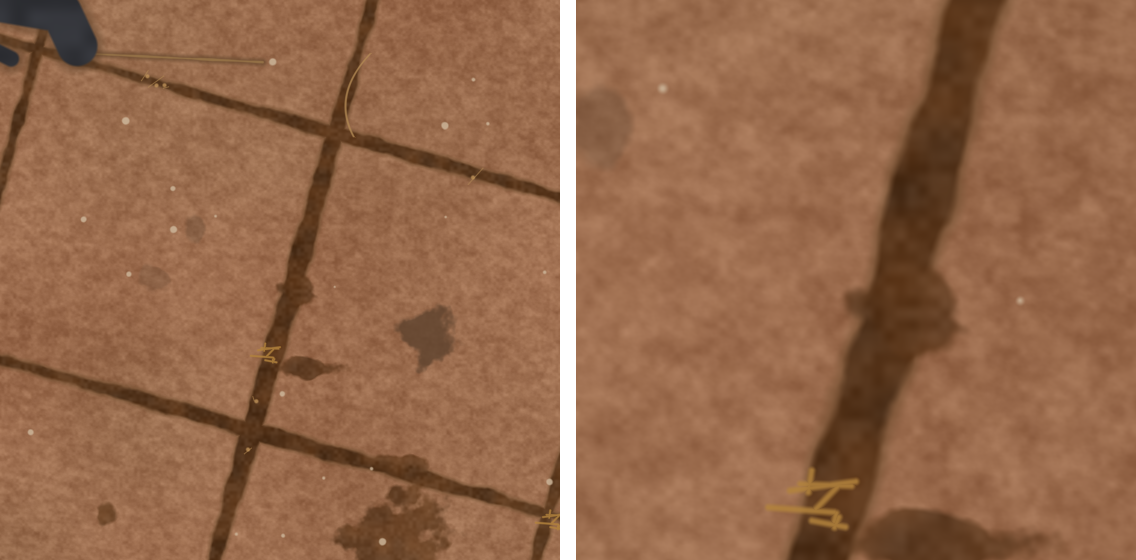
Left: the whole. Right: its middle third, enlarged.
Reproduce this texture procedurally as a three.js fragment shader.

```glsl
#define PITCH 0.551
#define TILT 0.275
#define CROSSING vec2(0.449, 0.232)
#define JOINT_HALF 0.0158
#define EDGE_ROUGHNESS 0.013
#define GRAIN_SCALE 62.0
#define TILE_DARK vec3(0.545, 0.365, 0.250)
#define TILE_LIGHT vec3(0.665, 0.485, 0.360)
#define SOIL vec3(0.335, 0.205, 0.105)
#define GRIME vec3(0.460, 0.320, 0.200)
#define STRAW vec3(0.700, 0.540, 0.330)
#define STRAP vec3(0.190, 0.195, 0.215)

varying vec2 vUv;

float hash(vec2 p) {
  vec3 q = fract(p.xyx * 0.1031);
  q += dot(q, q.yzx + 33.33);
  return fract((q.x + q.y) * q.z);
}

vec2 hash2(vec2 p) {
  return vec2(hash(p), hash(p + 57.3));
}

float valueNoise(vec2 p) {
  vec2 i = floor(p), f = fract(p);
  f = f * f * (3.0 - 2.0 * f);
  return mix(mix(hash(i), hash(i + vec2(1.0, 0.0)), f.x),
             mix(hash(i + vec2(0.0, 1.0)), hash(i + 1.0), f.x), f.y);
}

float fbm(vec2 p) {
  float sum = 0.0, gain = 0.533;
  for (int i = 0; i < 4; i++) {
    sum += gain * valueNoise(p);
    p = mat2(1.6, 1.2, -1.2, 1.6) * p + 7.1;
    gain *= 0.5;
  }
  return sum;
}

float segment(vec2 p, vec2 a, vec2 b) {
  vec2 d = b - a;
  return length(p - a - d * clamp(dot(p - a, d) / dot(d, d), 0.0, 1.0));
}

float fill(float d, float soft) {
  return 1.0 - smoothstep(-soft, soft, d);
}

float stain(vec2 p, vec2 center, vec2 radius, float rough) {
  return fill(length((p - center) / radius) + 1.5 * rough - 0.9, 0.16);
}

// Tuft of short stalks around a point
float tuft(vec2 p, vec2 center) {
  float d = 1.0;
  for (int i = 0; i < 8; i++) {
    vec2 r = hash2(vec2(float(i) * 3.7, 11.0)) - 0.5;
    vec2 s = hash2(vec2(float(i) * 5.3, 29.0)) - 0.5;
    d = min(d, segment(p, center + 0.04 * r, center + 0.055 * s));
  }
  return fill(d - 0.0018, 0.0016);
}

void main() {
  vec2 p = vUv;
  vec2 across = vec2(cos(TILT), -sin(TILT));
  vec2 up = vec2(sin(TILT), cos(TILT));
  vec2 grid = vec2(dot(p - CROSSING, across), dot(p - CROSSING, up)) / PITCH;
  float rough = fbm(p * 24.0) - 0.5;

  // Mottled, grainy clay
  float grain = fbm(vec2(dot(p, across), 1.3 * dot(p, up)) * GRAIN_SCALE) - 0.5;
  float mottle = fbm(p * 5.0 + 3.0) - 0.5;
  float tone = hash(floor(grid) + 20.0) - 0.5;
  vec3 color = mix(TILE_DARK, TILE_LIGHT,
                   clamp(0.48 + 1.25 * grain + 0.85 * mottle + 0.12 * tone, 0.0, 1.0));
  color += vec3(0.012, -0.006, -0.004) * (valueNoise(p * 4.0) - 0.4);
  color += 0.05 * (valueNoise(p * 190.0) - 0.5);

  // Soil joints, widest near the middle and worn thin outside
  vec2 gap = abs(grid - floor(grid + 0.5)) * PITCH;
  float wear = smoothstep(0.15, 0.62, length(p - vec2(0.55, 0.38)));
  float halfWidth = JOINT_HALF * (1.08 - 0.55 * wear);
  float joint = min(gap.x - halfWidth, gap.y - 0.82 * halfWidth) + EDGE_ROUGHNESS * rough;
  vec3 soil = mix(SOIL * 0.82, SOIL * 1.18, valueNoise(p * 38.0));
  soil = mix(soil, GRIME, 0.45 * wear * valueNoise(p * 13.0));
  soil += 0.07 * (valueNoise(p * 150.0) - 0.5);
  color = mix(color, GRIME, 0.75 * fill(joint - 0.004, 0.005));
  color = mix(color, soil, fill(joint, 0.003));

  // Damp stains and crumbs of soil
  float damp = max(stain(p, vec2(0.772, 0.405), vec2(0.050, 0.054), rough),
                   0.45 * stain(p, vec2(0.352, 0.596), vec2(0.022, 0.028), rough));
  damp = max(damp, 0.35 * stain(p, vec2(0.276, 0.501), vec2(0.028, 0.022), rough));
  color = mix(color, vec3(0.36, 0.255, 0.175), 0.78 * damp);
  float crumbs = max(stain(p, vec2(0.715, 0.050), vec2(0.095, 0.080), rough),
                     stain(p, vec2(0.690, 0.172), vec2(0.060, 0.024), rough));
  crumbs = max(crumbs, stain(p, vec2(0.555, 0.342), vec2(0.062, 0.018), rough));
  crumbs = max(crumbs, stain(p, vec2(0.520, 0.488), vec2(0.046, 0.026), rough));
  crumbs = max(crumbs, stain(p, vec2(0.186, 0.082), vec2(0.024, 0.026), rough));
  color = mix(color, soil * 1.08, 0.82 * crumbs);

  // Pale chips scattered over the tiles
  vec2 cell = floor(p * 11.0);
  vec2 chip = (cell + 0.2 + 0.6 * hash2(cell + 4.0)) / 11.0;
  float chipSize = 0.0025 + 0.004 * hash(cell + 71.0);
  float chips = fill(length(p - chip) + 0.006 * rough - chipSize, 0.002);
  color = mix(color, vec3(0.80, 0.71, 0.60), 0.85 * chips * step(0.86, hash(cell + 31.0)));

  // Stalks and grit caught in the joints
  for (int i = 0; i < 20; i++) {
    float k = float(i);
    vec2 r = hash2(vec2(k, 8.0)), s = hash2(vec2(k, 43.0)) - 0.5;
    float along = 3.0 * r.x - 1.0, line = floor(3.0 * r.y) - 1.0;
    vec2 node = mod(k, 2.0) < 1.0 ? vec2(along, line) : vec2(line, along);
    vec2 q = p - CROSSING - PITCH * (across * node.x + up * node.y);
    float stalk = fill(segment(q, -0.03 * s, 0.05 * s.yx) - 0.0009, 0.0014);
    float grit = fill(length(q - 0.02 * s.yx) - 0.0035, 0.002);
    color = mix(color, STRAW, 0.6 * stalk);
    color = mix(color, STRAW * 1.12, 0.75 * grit);
  }
  float tufts = max(tuft(p, vec2(0.474, 0.368)), tuft(p, vec2(0.983, 0.070)));
  color = mix(color, STRAW * vec3(1.0, 0.95, 0.72), 0.85 * tufts);

  // Long twig with its shadow, and a bent blade of grass
  float twig = segment(p, vec2(0.16, 0.904), vec2(0.469, 0.889)) + 0.003 * rough;
  color = mix(color, GRIME * 0.85, 0.65 * fill(twig - 0.006, 0.005));
  color = mix(color, STRAW * 0.86, 0.8 * fill(twig - 0.0017, 0.0016));
  float bend = 0.617 + 5.0 * (p.y - 0.81) * (p.y - 0.81);
  float blade = max(abs(p.x - bend) - 0.0018, abs(p.y - 0.83) - 0.075);
  color = mix(color, STRAW, 0.8 * fill(blade, 0.0016));

  // Dark strap curling in at the corner
  float strap = min(segment(p, vec2(-0.02, 1.0), vec2(0.110, 0.978)),
                    segment(p, vec2(0.110, 0.978), vec2(0.138, 0.918))) - 0.036;
  strap = min(strap, segment(p, vec2(-0.02, 0.915), vec2(0.020, 0.895)) - 0.014);
  color = mix(color, GRIME * 0.8, 0.55 * fill(strap - 0.010, 0.012));
  vec3 strapColor = STRAP * (0.85 + 0.35 * valueNoise(p * 30.0));
  color = mix(color, strapColor, fill(strap, 0.003));

  gl_FragColor = vec4(color, 1.0);
}
```
